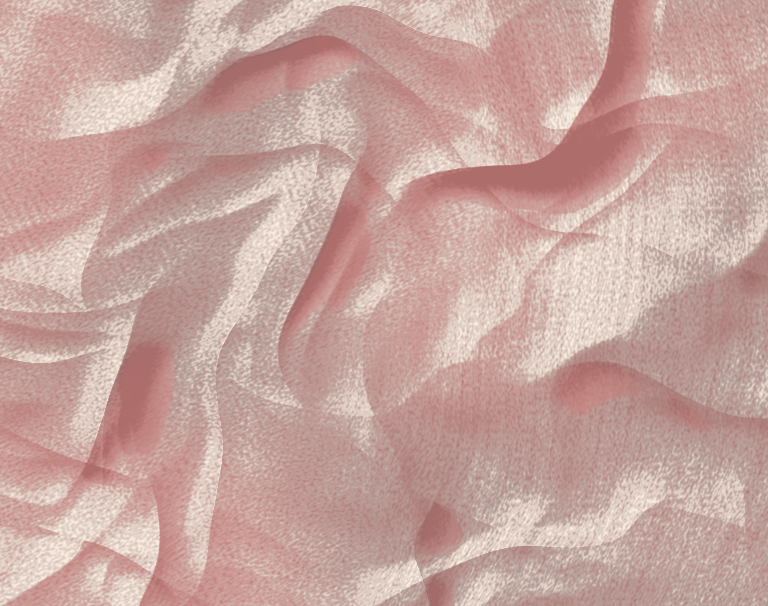
A WebGL 1 fragment shader for this texture:

```glsl
precision highp float;
// Crumpled pink raw silk in sunlight. Folds with crisp crests and ridged panels
// form a height field; its slope and cast shadow give a tone, which woven grain
// and slub threads break up before a rose-to-cream ramp colours it.

uniform vec2 u_resolution;

#define FOLD_SCALE 1.45
#define FOLD_HEIGHT 0.080
#define RIDGE_HEIGHT 0.13
#define WARP 0.22
#define BASE_TONE 0.46
#define CONTRAST 0.95
#define SHEEN 0.26
#define SHADOW 0.13
#define GRAIN 0.48
#define SLUB 0.20

const vec3 LIGHT = vec3(-0.44, 0.58, 0.68);

// Gradient noise, roughly -0.7 to 0.7
vec2 cellGradient(vec2 cell) {
  float a = 6.2832 * fract(sin(dot(cell, vec2(127.1, 311.7))) * 43758.5);
  return vec2(cos(a), sin(a));
}

float noise(vec2 p) {
  vec2 i = floor(p), f = p - i;
  vec2 w = f * f * f * (f * (f * 6.0 - 15.0) + 10.0);
  vec2 r = vec2(1.0, 0.0);
  float a = dot(cellGradient(i), f);
  float b = dot(cellGradient(i + r.xy), f - r.xy);
  float c = dot(cellGradient(i + r.yx), f - r.yx);
  float d = dot(cellGradient(i + r.xx), f - r.xx);
  return mix(mix(a, b, w.x), mix(c, d, w.x), w.y);
}

vec2 turn(vec2 p, float angle) {
  float c = cos(angle), s = sin(angle);
  return vec2(c * p.x + s * p.y, c * p.y - s * p.x);
}

// A fold swells up to a sharp crest, then falls away and levels out
float foldProfile(float phase) {
  float x = fract(phase);
  float rise = min(x / 0.76, 1.0);
  float fall = 1.0 - max(x - 0.76, 0.0) / 0.24;
  return rise * rise * fall * fall;
}

// Smooth panels that meet along a narrow ridge
float ridge(vec2 p) {
  float n = noise(p);
  return -sqrt(n * n + 0.0004);
}

// Height of the cloth: fold families that fade in and out, over ridged panels
float clothHeight(vec2 p) {
  vec2 q = p + WARP * vec2(noise(p * 2.1 + 4.7), noise(p * 2.1 + 19.3));
  q += 0.25 * WARP * vec2(noise(p * 5.2 + 8.1), noise(p * 5.2 + 43.9));
  float calm = mix(1.0, 0.5, smoothstep(0.7, 1.1, p.x));
  float height = 0.0, freq = FOLD_SCALE, amp = FOLD_HEIGHT;
  for (int i = 0; i < 5; i++) {
    float k = float(i);
    float angle = -0.9 + 1.3 * k;
    vec2 across = vec2(cos(angle), sin(angle));
    float phase = dot(q, across) * freq + 0.8 * noise(q * 1.9 + 7.3 * k);
    float presence = smoothstep(-0.2, 0.3, noise(q * 1.9 + 13.1 * k + 2.6));
    height += amp * presence * foldProfile(phase + 0.37 * k);
    freq *= 1.36;
    amp *= 0.74 * mix(1.0, calm, step(k, 0.5));
  }
  height += RIDGE_HEIGHT * ridge(q * vec2(2.6, 2.1) + 31.0);
  height += 0.5 * RIDGE_HEIGHT * calm * ridge(q * vec2(4.4, 5.2) + 57.0);
  return height + 0.006 * noise(p * 14.0);
}

// How far nearby folds rise above the ray towards the sun
float castShadow(vec2 p, float height) {
  vec2 toSun = normalize(LIGHT.xy);
  float rise = 0.0;
  for (int i = 1; i <= 7; i++) {
    float reach = 0.011 * float(i);
    rise = max(rise, clothHeight(p + toSun * reach) - height - 0.55 * reach);
  }
  return smoothstep(0.0, 0.007, rise);
}

// Rose shadow to cream highlight
vec3 silkColour(float tone) {
  vec3 c = mix(vec3(0.68, 0.43, 0.42), vec3(0.76, 0.52, 0.505), smoothstep(-0.08, 0.14, tone));
  c = mix(c, vec3(0.80, 0.61, 0.59), smoothstep(0.10, 0.36, tone));
  c = mix(c, vec3(0.82, 0.69, 0.66), smoothstep(0.34, 0.62, tone));
  c = mix(c, vec3(0.88, 0.81, 0.77), smoothstep(0.58, 0.86, tone));
  return mix(c, vec3(0.97, 0.92, 0.88), smoothstep(0.86, 1.2, tone));
}

void main() {
  vec2 p = gl_FragCoord.xy / u_resolution.y;

  // Surface slope and light
  float h = clothHeight(p);
  vec2 e = vec2(0.0025, 0.0);
  vec2 slope = vec2(clothHeight(p + e.xy) - h, clothHeight(p + e.yx) - h) / e.x;
  vec3 normal = normalize(vec3(-slope, 1.0));
  float lit = dot(normal, LIGHT) - LIGHT.z;
  lit *= lit < 0.0 ? 0.6 : 1.0;
  float shadow = castShadow(p, h);

  // Broad satin glow where the cloth tilts towards the sun
  float facing = dot(-slope, normalize(LIGHT.xy));
  float sheen = smoothstep(0.08, 0.5, facing) * (0.75 + 0.8 * noise(p * 7.0));
  float tone = BASE_TONE + CONTRAST * lit + SHEEN * sheen * (1.0 - shadow) - SHADOW * shadow;

  // Weave: upright threads on the right, slanted rows on the left
  vec2 upright = vec2(p.x - 0.45 * p.y * (1.0 - 0.9 * p.y) + 0.2 * h, p.y);
  vec2 slanted = turn(p + 0.2 * h, 0.45);
  float side = smoothstep(-0.1, 0.1, p.x - 0.62 + 0.5 * noise(p * 2.3 + 6.0));
  float grain = mix(noise(slanted * vec2(125.0, 230.0)), noise(upright * vec2(225.0, 130.0)), side);
  grain += 0.45 * noise(turn(p, 0.8) * vec2(210.0, 190.0) + 8.0);
  float slub = noise(upright * vec2(85.0, 3.0)) + 0.6 * noise(upright * vec2(160.0, 7.0) + 5.0);
  float sparkle = mix(0.3, 1.0, smoothstep(0.15, 0.5, tone)) * (1.0 - 0.4 * shadow);
  tone += sparkle * (GRAIN * grain + SLUB * mix(0.25, 1.0, side) * slub);

  // Warm pink in the deep folds, greyer in the middle tones of the open cloth
  float pink = smoothstep(-0.2, 0.3, noise(p * 1.8 + 3.0) + 0.35 * (0.6 - p.x) + 0.3 * shadow);
  float grey = (1.0 - pink) * (1.0 - smoothstep(0.5, 0.85, tone));
  vec3 colour = silkColour(tone) * mix(vec3(1.0), vec3(0.90, 0.975, 0.975), grey);
  gl_FragColor = vec4(colour, 1.0);
}
```
